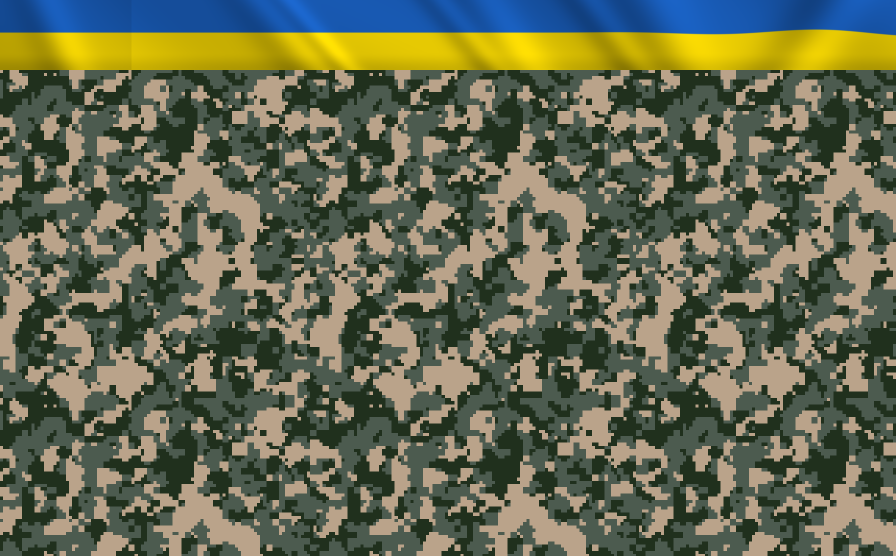
This pattern is drawn by a WebGL 1 fragment shader. Its source:

```glsl
precision highp float;
uniform vec2 u_resolution;

const float BAND_HEIGHT = 0.1255;   // cloth band, share of canvas height
const float STRIPE_SPLIT = 0.467;   // blue to yellow, share of the band
const float SEAM_X = 0.147;
const vec2 TILE_SIZE = vec2(0.586, 0.596);
const float TILE_CELLS = 104.0;
const float LIGHT_LEVEL = 0.565;
const float DARK_LEVEL = 0.515;
const float PATCH_GAIN = 0.24;
const int SAMPLES = 2;              // per axis

const vec3 TAN = vec3(0.73, 0.64, 0.54);
const vec3 GRAY = vec3(0.30, 0.355, 0.31);
const vec3 DARK = vec3(0.125, 0.19, 0.115);
const vec3 BLUE = vec3(0.09, 0.335, 0.67);
const vec3 YELLOW = vec3(0.87, 0.76, 0.01);

float hash(vec2 p) {
  return fract(sin(dot(p, vec2(127.1, 311.7))) * 43758.5453);
}

// Value noise whose lattice wraps after n steps
float tiledNoise(vec2 uv, float n, float seed) {
  vec2 p = uv * n;
  vec2 i = floor(p);
  vec2 f = fract(p);
  f = f * f * (3.0 - 2.0 * f);
  vec2 a = mod(i, n) + seed;
  vec2 b = mod(i + 1.0, n) + seed;
  return mix(mix(hash(a), hash(vec2(b.x, a.y)), f.x),
             mix(hash(vec2(a.x, b.y)), hash(b), f.x), f.y);
}

float blotches(vec2 uv, float seed) {
  return 0.24 * tiledNoise(uv, 13.0, seed)
       + 0.42 * tiledNoise(uv, 26.0, seed + 17.0)
       + 0.34 * tiledNoise(uv, 52.0, seed + 41.0);
}

// Soft patch in wrapped tile space
float patchAt(vec2 uv, float x, float y, float radius) {
  vec2 d = fract(uv - vec2(x, y) + 0.5) - 0.5;
  return exp(-dot(d, d) / (radius * radius));
}

vec3 camouflage(vec2 p) {
  vec2 tile = fract(p / TILE_SIZE);
  vec2 uv = (floor(tile * TILE_CELLS) + 0.5) / TILE_CELLS;

  float pale = patchAt(uv, 0.593, 0.316, 0.055)
             + patchAt(uv, 0.054, 0.316, 0.06)
             + patchAt(uv, 0.34, 0.44, 0.06)
             + patchAt(uv, 0.66, 0.58, 0.05)
             + patchAt(uv, 0.06, 0.695, 0.055)
             + patchAt(uv, 0.64, 0.695, 0.05)
             + patchAt(uv, 0.393, 0.93, 0.06);
  float deep = patchAt(uv, 0.53, 0.19, 0.07)
             + patchAt(uv, 0.50, 0.63, 0.08)
             + patchAt(uv, 0.73, 0.947, 0.08)
             + patchAt(uv, 0.10, 0.79, 0.07);

  float light = blotches(uv, 3.0) + PATCH_GAIN * (pale - 0.6 * deep);
  float shade = blotches(uv, 71.0) + 0.5 * PATCH_GAIN * deep;
  vec3 ground = mix(GRAY, DARK, step(DARK_LEVEL, shade));
  return mix(ground, TAN, step(LIGHT_LEVEL, light));
}

// Slanted crease: dark on its left flank, bright on its right
float crease(vec2 q, float x, float slant, float width) {
  float s = (q.x - x - slant * q.y) / width;
  return s * exp(-s * s);
}

// q.x runs across the canvas, q.y down the band
vec3 satin(vec2 q) {
  float folds = crease(q, 0.04, 0.035, 0.025)
              + crease(q, 0.28, 0.065, 0.03)
              + crease(q, 0.315, 0.07, 0.015)
              + crease(q, 0.485, 0.065, 0.018)
              + crease(q, 0.53, 0.05, 0.03)
              + crease(q, 0.65, 0.06, 0.022)
              + crease(q, 0.72, 0.04, 0.04)
              + crease(q, 0.93, -0.05, 0.035);
  float sag = 0.05 * smoothstep(0.6, 1.0, q.x) * sin(q.x * 26.0);
  float drape = sin(q.x * 19.0 - 1.8 * q.y + 1.2 * sin(q.x * 7.0));
  float shade = 0.97 + 0.34 * folds + 0.07 * drape;
  shade -= 0.07 * (1.0 - step(SEAM_X, q.x));
  shade -= 0.12 * smoothstep(0.75, 1.0, q.y);
  float split = STRIPE_SPLIT + sag;
  return mix(BLUE, YELLOW, smoothstep(split - 0.01, split + 0.01, q.y)) * shade;
}

vec3 scene(vec2 frag) {
  float depth = 1.0 - frag.y / u_resolution.y;
  vec2 field = vec2(frag.x / u_resolution.y, depth - BAND_HEIGHT);
  vec2 band = vec2(frag.x / u_resolution.x, depth / BAND_HEIGHT);
  return mix(satin(band), camouflage(field), step(0.0, field.y));
}

void main() {
  vec3 color = vec3(0.0);
  // Supersampling softens the cell edges
  for (int j = 0; j < SAMPLES; j++) {
    for (int i = 0; i < SAMPLES; i++) {
      vec2 offset = (vec2(float(i), float(j)) + 0.5) / float(SAMPLES) - 0.5;
      color += scene(gl_FragCoord.xy + offset);
    }
  }
  gl_FragColor = vec4(color / float(SAMPLES * SAMPLES), 1.0);
}
```
